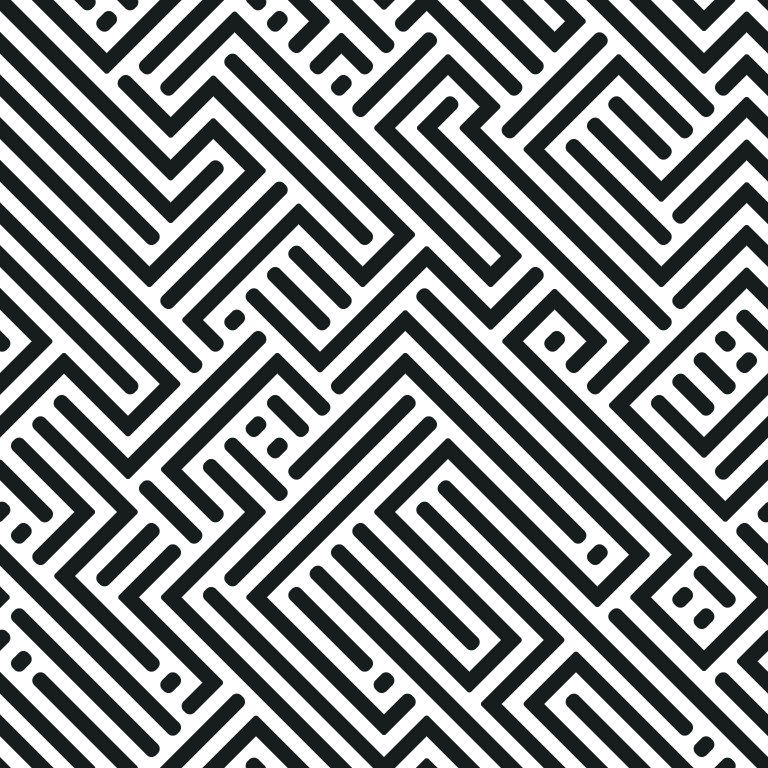
This pattern is drawn by a WebGL 1 fragment shader. Its source:

```glsl
precision highp float;
// Diagonal maze of dark rounded strokes on white, tiling seamlessly.
// Nodes of a 45-degree lattice take a rising or falling direction from Manhattan
// Voronoi patches; neighbours that both ask for a link are joined by a stroke.

uniform vec2 u_resolution;

const vec3 PAPER = vec3(1.0);
const vec3 INK = vec3(0.09, 0.11, 0.11);
const float STEPS = 36.0;           // half lattice steps per side, must be even
const float PATCHES = 9.0;          // direction patches per side, whole number
const float RISING_SHARE = 0.5;     // share of patches with rising strokes
const float CROSS_CHANCE = 0.12;    // chance of a crossing where one is possible
const float HALF_WIDTH = 0.257;     // the values below are in lattice units
const float STUB = 0.1;             // extra length of free ends
const float CAP_RADIUS = 0.22;
const float CORNER_RADIUS = 0.1;
const vec2 SEED = vec2(17.0, 43.0);

const vec2 RISE = vec2(1.0, 0.0);
const vec2 FALL = vec2(0.0, 1.0);

vec3 hash3(vec2 p) {
  vec3 q = fract((p + SEED).xyx * vec3(0.1031, 0.1030, 0.0973));
  q += dot(q, q.yxz + 33.33);
  return fract((q.xxy + q.yzz) * q.zyx);
}

// Lattice node to wrapped canvas position in half steps
vec2 canvasStep(vec2 node) {
  return mod(vec2(node.x - node.y, node.x + node.y) + 0.5, STEPS) - 0.5;
}

// Direction of the nearest patch seed, in Manhattan distance
bool isRising(vec2 node) {
  vec2 p = canvasStep(node) * PATCHES / STEPS;
  vec2 cell = floor(p);
  float nearest = 9.0;
  float pick = 0.0;
  for (int y = -1; y <= 1; y++) {
    for (int x = -1; x <= 1; x++) {
      vec2 c = cell + vec2(float(x), float(y));
      vec3 h = hash3(mod(c + 0.5, PATCHES));
      vec2 away = abs(c + h.xy - p);
      if (away.x + away.y < nearest) {
        nearest = away.x + away.y;
        pick = h.z;
      }
    }
  }
  return pick < RISING_SHARE;
}

// Does the node ask for a link in this direction?
bool wantsLink(vec2 node, vec2 dir) {
  bool alongRise = dir.y == 0.0;
  if (!isRising(node)) return !alongRise;
  bool ahead = isRising(node + RISE);
  bool behind = isRising(node - RISE);
  bool fallAbove = !isRising(node + FALL);
  bool fallBelow = !isRising(node - FALL);
  if (ahead && behind) {
    bool crossing = fallAbove && fallBelow
      && hash3(canvasStep(node) + 71.0).x < CROSS_CHANCE;
    return alongRise || crossing;
  }
  // The end of a rising run turns into an adjoining falling run
  bool turns = ahead != behind && (fallAbove || fallBelow);
  if (!turns) return alongRise;
  vec2 kept = ahead ? RISE : -RISE;
  vec2 turned = fallAbove ? FALL : -FALL;
  return dir == kept || dir == turned;
}

// Length of a node's arm: full when linked, a stub at a free end
float armLength(vec2 node, vec2 dir) {
  if (!wantsLink(node, dir)) return 0.0;
  return wantsLink(node + dir, -dir) ? 1.0 : STUB;
}

float roundedBox(vec2 p, vec2 halfSize, float radius) {
  vec2 d = p - halfSize + radius;
  return length(max(d, 0.0)) + min(max(d.x, d.y), 0.0) - radius;
}

void main() {
  vec2 s = gl_FragCoord.xy / u_resolution * STEPS;
  vec2 lattice = 0.5 * vec2(s.x + s.y, s.y - s.x);
  vec2 node = floor(lattice + 0.5);
  vec2 local = lattice - node;

  // Only the two arms bordering this quadrant of the node matter
  vec2 side = step(0.0, local) * 2.0 - 1.0;
  float riseArm = armLength(node, vec2(side.x, 0.0));
  float fallArm = armLength(node, vec2(0.0, side.y));
  float radius = riseArm + fallArm == 0.0 ? CORNER_RADIUS : CAP_RADIUS;

  vec2 p = abs(local);
  float d = min(roundedBox(p, HALF_WIDTH + vec2(riseArm, 0.0), radius),
                roundedBox(p, HALF_WIDTH + vec2(0.0, fallArm), radius));

  float pixel = STEPS * 0.7071 / min(u_resolution.x, u_resolution.y);
  float ink = clamp(0.5 - d / pixel, 0.0, 1.0);
  gl_FragColor = vec4(mix(PAPER, INK, ink), 1.0);
}
```
